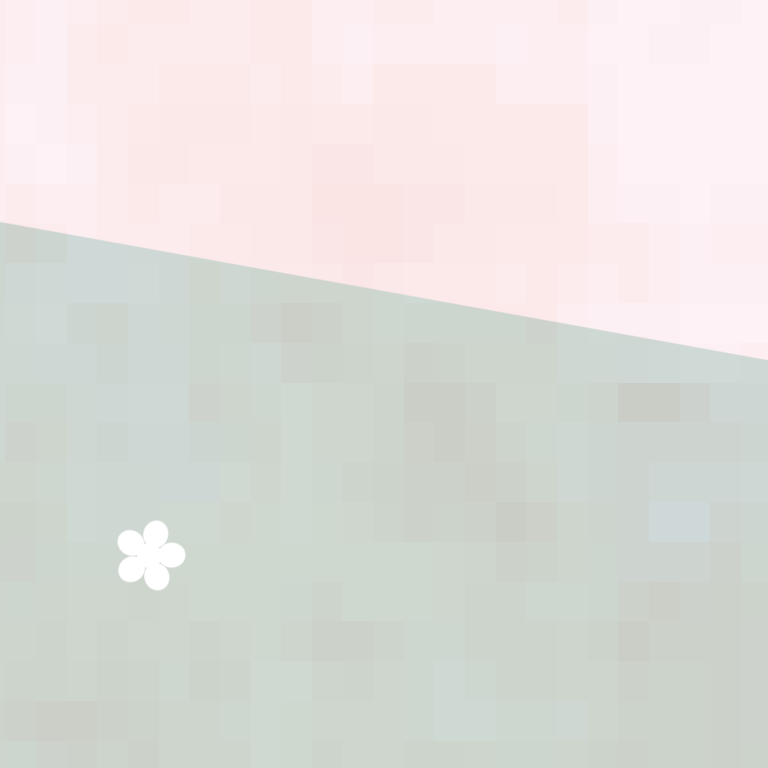
Write a Shadertoy shader that draws this background.

```glsl
// A pale pink field above a sage field, split by one slanted edge, with a
// small white flower. Both fields are tinted per tile: broad soft glows plus
// gradient noise, sampled at tile centres and rounded to a few steps.

vec2 hashGradient(vec2 p) {
    vec3 q = fract(vec3(p.xyx) * vec3(0.1031, 0.1030, 0.0973));
    q += dot(q, q.yzx + 33.33);
    float angle = 6.2832 * fract((q.x + q.y) * q.z);
    return vec2(cos(angle), sin(angle));
}

float gradientNoise(vec2 p) {
    vec2 i = floor(p), f = fract(p);
    vec2 u = f * f * f * (f * (f * 6.0 - 15.0) + 10.0);
    vec2 e = vec2(0.0, 1.0);
    float bottom = mix(dot(hashGradient(i), f),
                       dot(hashGradient(i + e.yx), f - e.yx), u.x);
    float top = mix(dot(hashGradient(i + e), f - e),
                    dot(hashGradient(i + 1.0), f - 1.0), u.x);
    return mix(bottom, top, u.y);
}

// Soft elliptical patch of tint
float glow(vec2 p, vec2 centre, vec2 radius) {
    vec2 d = (p - centre) / radius;
    return exp(-dot(d, d));
}

float steps(float v) {
    return floor(v * 6.0 + 0.5) / 6.0;
}

vec3 pinkField(vec2 p, float grain) {
    float warmth = 0.42 + 0.65 * glow(p, vec2(0.47, 0.73), vec2(0.20, 0.16))
                 + 0.30 * glow(p, vec2(0.20, 0.93), vec2(0.12, 0.12))
                 + 0.25 * glow(p, vec2(0.68, 0.76), vec2(0.12, 0.12))
                 - 0.50 * glow(p, vec2(0.96, 0.87), vec2(0.24, 0.26))
                 - 0.45 * glow(p, vec2(0.07, 0.89), vec2(0.06, 0.12));
    return mix(vec3(0.995, 0.948, 0.966), vec3(0.982, 0.900, 0.902),
               clamp(steps(warmth + 0.55 * grain), 0.0, 1.1));
}

vec3 sageField(vec2 p, float grain, float tintGrain) {
    float blue = 0.18 + 0.75 * glow(p, vec2(0.12, 0.63), vec2(0.13, 0.10))
               + 0.85 * glow(p, vec2(0.87, 0.37), vec2(0.10, 0.14))
               + 0.55 * glow(p, vec2(0.97, 0.48), vec2(0.13, 0.09))
               + 0.40 * glow(p, vec2(0.20, 0.44), vec2(0.09, 0.10))
               - 0.30 * glow(p, vec2(0.42, 0.24), vec2(0.25, 0.12));
    float grey = 0.20 + 0.65 * glow(p, vec2(0.58, 0.43), vec2(0.09, 0.11))
               + 0.50 * glow(p, vec2(0.67, 0.27), vec2(0.03, 0.10))
               + 0.65 * glow(p, vec2(0.85, 0.48), vec2(0.06, 0.03))
               + 0.50 * glow(p, vec2(0.12, 0.06), vec2(0.12, 0.06))
               + 0.60 * glow(p, vec2(0.44, 0.15), vec2(0.06, 0.04))
               + 0.50 * glow(p, vec2(0.39, 0.57), vec2(0.04, 0.06))
               + 0.45 * glow(p, vec2(0.95, 0.14), vec2(0.22, 0.22))
               + 0.35 * glow(p, vec2(0.02, 0.29), vec2(0.06, 0.12))
               - 0.25 * glow(p, vec2(0.40, 0.26), vec2(0.24, 0.10));
    vec3 colour = mix(vec3(0.810, 0.848, 0.812), vec3(0.813, 0.858, 0.860),
                      clamp(steps(blue + 0.45 * tintGrain), 0.0, 1.0));
    return mix(colour, vec3(0.793, 0.802, 0.775),
               clamp(steps(grey + 0.55 * grain), 0.0, 1.0));
}

// Five elliptical petals around a small disc
float flowerDistance(vec2 p) {
    float sector = 6.2832 / 5.0;
    float angle = atan(p.y, p.x) - 0.025;
    angle -= sector * floor(angle / sector + 0.5);
    vec2 q = length(p) * vec2(cos(angle), sin(angle));
    vec2 petalRadius = vec2(0.0180, 0.0162);
    float petal = (length((q - vec2(0.0290, 0.0)) / petalRadius) - 1.0) * petalRadius.y;
    return min(petal, length(p) - 0.0165);
}

void mainImage(out vec4 fragColor, in vec2 fragCoord) {
    vec2 uv = fragCoord / iResolution.xy;
    float pixel = 1.0 / min(iResolution.x, iResolution.y);

    // Tall tiles share one tint each
    vec2 tileSize = vec2(0.0399, 0.0518), tileOrigin = vec2(0.0469, 0.0356);
    vec2 tile = floor((uv - tileOrigin) / tileSize);
    vec2 centre = tileOrigin + (tile + 0.5) * tileSize;
    float grain = gradientNoise(tile * 0.43 + 7.3);
    float tintGrain = gradientNoise(tile * 0.37 + 41.7);

    // Slanted boundary, positive on the pink side
    float edge = (uv.y - 0.711 + 0.180 * uv.x) / length(vec2(1.0, 0.180));
    vec3 colour = mix(sageField(centre, grain, tintGrain), pinkField(centre, grain),
                      smoothstep(-pixel, pixel, edge));

    float flower = flowerDistance(uv - vec2(0.1945, 0.2765));
    colour = mix(colour, vec3(1.0), 1.0 - smoothstep(-pixel, pixel, flower));
    fragColor = vec4(colour, 1.0);
}
```
